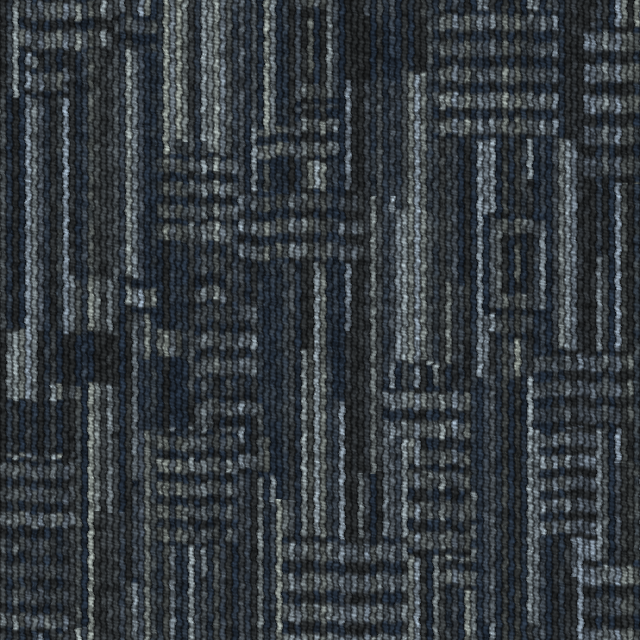
This texture is drawn by a WebGL 1 fragment shader. Its source:

```glsl
precision highp float;
// Loop-pile carpet: twisted vertical yarns forming overlapping striped, banded and dark blocks.

uniform vec2 u_resolution;

#define YARNS 102.0       // yarns across the canvas
#define STITCHES 165.0    // loops along each yarn
#define GRID 7.0          // blocks per side
#define BLOCKS 49         // GRID * GRID
#define BAND_PERIOD 0.040 // height of one light and dark band pair
#define RAGGED 0.007      // uneven block ends from yarn to yarn
#define GRAIN 0.50        // brightness variation between loops
#define FIBRE 0.36        // brightness variation inside a loop
#define CHARCOAL vec3(0.150, 0.160, 0.165)
#define NAVY vec3(0.135, 0.175, 0.225)
#define SLATE vec3(0.285, 0.305, 0.315)
#define PALE vec3(0.505, 0.540, 0.550)

float hash(vec2 p) {
  p = fract(p * vec2(0.1031, 0.1197) + 0.137);
  p += dot(p, p.yx + 33.33);
  return fract((p.x + p.y) * p.x * 17.31);
}

// Value noise along one yarn, independent of its neighbours.
float yarnNoise(float yarn, float y) {
  float cell = floor(y);
  float f = y - cell;
  return mix(hash(vec2(yarn, cell)), hash(vec2(yarn, cell + 1.0)), f * f * (3.0 - 2.0 * f));
}

// Tone of vertical stripes: mostly dark yarns with pale singles and pairs.
float stripeTone(float yarn, float seed) {
  float single = hash(vec2(yarn, seed + 7.0));
  float pair = hash(vec2(floor(yarn * 0.5), seed + 19.0));
  float pale = max(step(0.84, single), step(0.87, pair));
  return mix(0.08 + 0.50 * single, 0.88, pale);
}

// Tone of horizontal bands of unequal strength, broken up by darker yarns.
float bandTone(float yarn, float y, float period, float seed) {
  float wave = 0.5 + 0.5 * cos(6.2832 * y / period);
  float strength = mix(0.55, 0.92, hash(vec2(floor(y / period + 0.5), seed + 83.0)));
  float yarnGain = mix(0.65, 1.08, hash(vec2(yarn, seed + 31.0)));
  return mix(0.20, strength, smoothstep(0.12, 0.62, wave)) * yarnGain;
}

// Tone of nested rectangular frames around the block centre.
float frameTone(float yarn, vec2 inset) {
  float depth = min(inset.x, inset.y);
  float ring = 0.5 - 0.5 * cos(6.2832 * depth / 0.040);
  return mix(0.16, 0.76, smoothstep(0.2, 0.6, ring)) * mix(0.65, 1.05, hash(vec2(yarn, 53.0)));
}

// Paints the blocks over a ground of long stripes.
float patternTone(float yarn, float y) {
  float group = floor(yarn / 7.0);
  float tone = stripeTone(yarn, floor(y * 2.3 + hash(vec2(group, 5.0))));
  vec2 pos = vec2((yarn + 0.5) / YARNS, y);

  for (int i = 0; i < BLOCKS; i++) {
    float id = float(i);
    float slot = mod(id * 19.0, GRID * GRID);
    vec2 cell = vec2(mod(slot, GRID), floor(slot / GRID));
    vec2 jitter = vec2(hash(vec2(id, 11.0)), hash(vec2(id, 23.0)));
    vec2 center = (cell + mix(vec2(0.05), vec2(0.95), jitter)) / GRID;
    float kind = hash(vec2(id, 37.0));
    vec2 vary = vec2(hash(vec2(id, 41.0)), hash(vec2(id, 59.0)));

    vec2 halfSize = mix(vec2(0.025, 0.10), vec2(0.065, 0.21), vary); // tall stripes
    float blockTone = stripeTone(yarn, id + 70.0);
    if (kind < 0.40) {
      float period = BAND_PERIOD * mix(0.85, 1.25, jitter.x);
      halfSize = vec2(mix(0.05, 0.10, vary.x), period * (1.5 + floor(vary.y * 1.6)));
      blockTone = bandTone(yarn, y - center.y, period, id);
    } else if (kind < 0.60) {
      halfSize = mix(vec2(0.025, 0.035), vec2(0.09, 0.08), vary);
      blockTone = 0.02 + 0.28 * hash(vec2(yarn, id));
    } else if (kind < 0.70) {
      halfSize = mix(vec2(0.05, 0.06), vec2(0.08, 0.10), vary);
      blockTone = frameTone(yarn, halfSize - abs(pos - center));
    }
    vec2 inset = halfSize - abs(pos - center);
    float cover = step(0.0, inset.x) * smoothstep(-0.003, 0.003, inset.y);
    tone = mix(tone, blockTone, cover);
  }
  return tone;
}

void main() {
  vec2 uv = gl_FragCoord.xy / u_resolution;

  // Yarn coordinates with a slight sideways wobble.
  float wobble = 0.10 * sin(uv.y * 310.0 + 4.0 * sin(uv.x * 47.0)) + 0.07 * sin(uv.y * 173.0 + uv.x * 90.0);
  float across = uv.x * YARNS + wobble;
  float yarn = floor(across);
  float u = across - yarn - 0.5;
  float yarnHash = hash(vec2(yarn, 2.0));
  float evenYarn = 1.0 - mod(yarn, 2.0);

  // Woven tone and yarn colour; every second yarn stays darker and bluer.
  float ragged = RAGGED * (hash(vec2(yarn, 13.0)) - 0.5);
  float tone = patternTone(yarn, uv.y + ragged) * mix(0.80, 1.04, evenYarn);
  float along = uv.y * STITCHES + yarnHash * 9.0;
  tone += 0.22 * (yarnNoise(yarn + 200.0, along * 0.45) - 0.5);
  vec3 shade = mix(CHARCOAL, NAVY, step(0.35 + 0.35 * evenYarn, yarnHash));
  vec3 tint = mix(vec3(1.03, 1.02, 0.96), vec3(0.95, 0.99, 1.07), hash(vec2(yarn, 29.0)));
  vec3 color = mix(shade, SLATE * tint, smoothstep(0.05, 0.60, tone));
  color = mix(color, PALE * tint, smoothstep(0.45, 0.95, tone));

  // Rounded, irregular loops with dark gaps, loop grain and fine fibres.
  float twist = 0.5 + 0.5 * cos(6.2832 * (along + 0.5 * u + 0.7 * yarnNoise(yarn + 300.0, along * 0.6)));
  float body = 1.0 - smoothstep(0.16, 0.56, abs(u) + 0.08 * (1.0 - twist));
  float grain = yarnNoise(yarn + 400.0, along * 1.1) - 0.5;
  float strand = floor(across * 3.0);
  float fibre = yarnNoise(strand + 500.0, uv.y * STITCHES * 1.7) - 0.5;
  float light = mix(0.46, 1.02, body) * mix(0.90, 1.06, twist) * (1.0 + GRAIN * grain + FIBRE * fibre);

  gl_FragColor = vec4(color * light, 1.0);
}
```
